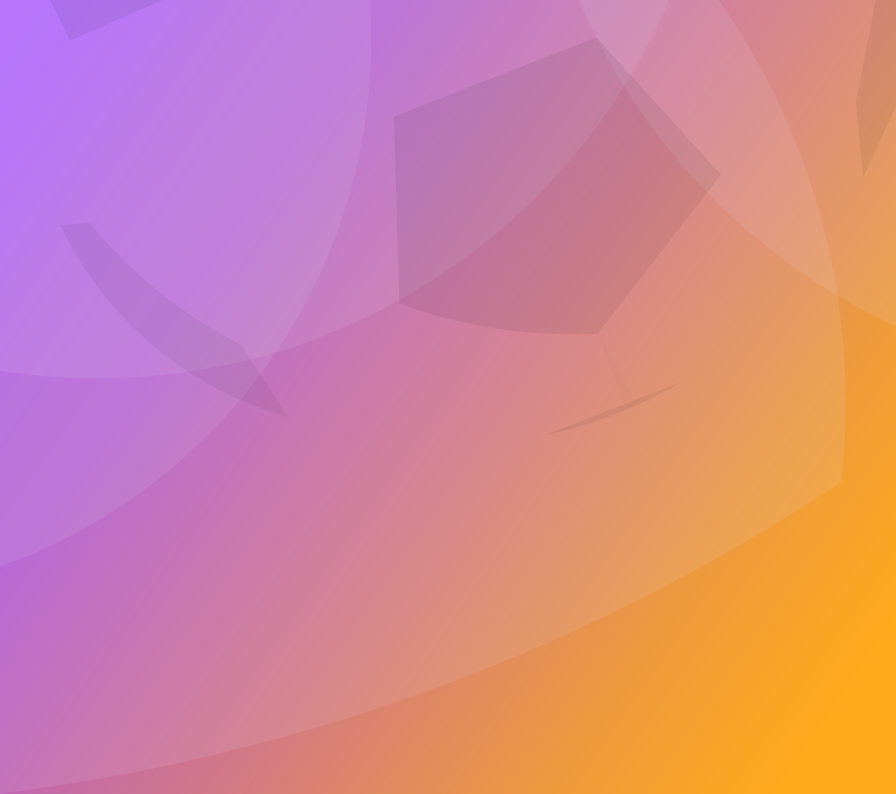
Give the GLSL for this background, as a WebGL 1 fragment shader.

```glsl
precision highp float;
uniform vec2 u_resolution;

float disc(vec2 p, vec2 center, float radius) {
  return length(p - center) - radius;
}

// Signed distance to a line, negative on the right of a -> b
float line(vec2 p, vec2 a, vec2 b) {
  vec2 d = normalize(b - a);
  return dot(p - a, vec2(-d.y, d.x));
}

float cover(float dist) {
  return clamp(0.5 - dist * u_resolution.y, 0.0, 1.0);
}

vec3 veil(vec3 color, float dist, float opacity) {
  return mix(color, vec3(0.9, 0.87, 0.96), opacity * cover(dist));
}

vec3 shade(vec3 color, float dist, float opacity) {
  return color * (1.0 - opacity * cover(dist));
}

vec3 diagonalGradient(float t) {
  vec3 c = mix(vec3(0.64, 0.30, 1.0), vec3(0.70, 0.355, 0.82), smoothstep(0.0, 0.27, t));
  c = mix(c, vec3(0.83, 0.475, 0.52), clamp((t - 0.27) / 0.265, 0.0, 1.0));
  c = mix(c, vec3(0.925, 0.60, 0.25), clamp((t - 0.535) / 0.215, 0.0, 1.0));
  return mix(c, vec3(1.0, 0.667, 0.105), clamp((t - 0.75) / 0.17, 0.0, 1.0));
}

float pentagon(vec2 p) {
  float d = line(p, vec2(0.503, 0.617), vec2(0.496, 0.853));
  d = max(d, line(p, vec2(0.496, 0.853), vec2(0.751, 0.953)));
  d = max(d, line(p, vec2(0.751, 0.953), vec2(0.908, 0.780)));
  d = max(d, line(p, vec2(0.908, 0.780), vec2(0.752, 0.579)));
  return max(d, disc(p, vec2(0.721, 1.214), 0.635));
}

float crescent(vec2 p) {
  float d = disc(p, vec2(0.485, 0.911), 0.453);
  d = max(d, -disc(p, vec2(0.570, 1.091), 0.589));
  d = max(d, line(p, vec2(0.073, 0.716), vec2(0.113, 0.720)));
  return max(d, line(p, vec2(0.3035, 0.566), vec2(0.359, 0.481)));
}

float cornerWedge(vec2 p) {
  return max(line(p, vec2(0.088, 0.949), vec2(0.063, 1.0)),
             line(p, vec2(0.205, 1.0), vec2(0.088, 0.949)));
}

float rightShard(vec2 p) {
  float d = line(p, vec2(1.078, 0.871), vec2(1.103, 1.0));
  d = max(d, line(p, vec2(1.087, 0.776), vec2(1.078, 0.871)));
  return max(d, line(p, vec2(1.126, 0.861), vec2(1.087, 0.776)));
}

float sliver(vec2 p) {
  return max(disc(p, vec2(0.579, 0.982), 0.5405),
             line(p, vec2(0.689, 0.453), vec2(0.858, 0.519)));
}

float stem(vec2 p) {
  float d = line(p, vec2(0.755, 0.579), vec2(0.799, 0.497));
  d = max(d, line(p, vec2(0.799, 0.497), vec2(0.784, 0.494)));
  return max(d, line(p, vec2(0.784, 0.494), vec2(0.755, 0.579)));
}

void main() {
  vec2 uv = gl_FragCoord.xy / u_resolution;
  vec2 p = gl_FragCoord.xy / u_resolution.y;
  vec3 color = diagonalGradient(0.62 * uv.x + 0.38 * (1.0 - uv.y));

  // Translucent light discs; the widest is the overlap of two
  float broadLens = max(disc(p, vec2(-0.302, 2.443), 2.461),
                        disc(p, vec2(0.185, 0.494), 0.880));
  color = veil(color, broadLens, 0.11);
  color = veil(color, disc(p, vec2(-0.2375, 0.950), 0.705), 0.1);
  color = veil(color, disc(p, vec2(0.123, 1.305), 0.7815), 0.1);
  color = veil(color, disc(p, vec2(1.464, 1.314), 0.799), 0.11);

  // Faint dark shapes
  color = shade(color, pentagon(p), 0.065);
  color = shade(color, crescent(p), 0.05);
  color = shade(color, cornerWedge(p), 0.06);
  color = shade(color, rightShard(p), 0.06);
  color = shade(color, sliver(p), 0.06);
  color = shade(color, stem(p), 0.015);

  gl_FragColor = vec4(color, 1.0);
}
```
